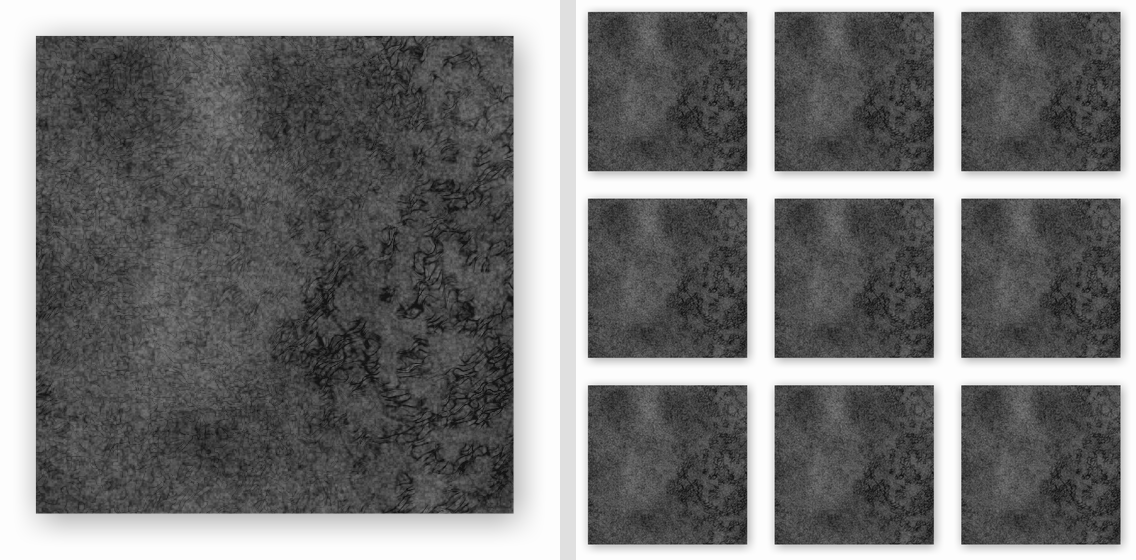
Left: one tile. Right: repeated 3 by 3.
Give the GLSL for this texture, as a three.js fragment shader.

```glsl
// Dark grey creased leather swatch with a soft drop shadow on a white ground.
varying vec2 vUv;

const float TAU = 6.2831853;
const vec2 SWATCH_MIN = vec2(0.064, 0.083);
const vec2 SWATCH_MAX = vec2(0.917, 0.936);
const vec2 SHADOW_SHIFT = vec2(0.008, -0.010);
const float SHADOW_BLUR = 0.055;
const float SHADOW_STRENGTH = 0.38;
const float EDGE_BLUR = 0.001;
const vec3 PAPER = vec3(0.993);
const vec3 LEATHER = vec3(0.322);

float hash(vec2 p, float seed) {
  vec3 h = fract(p.xyx * 0.1031 + seed * 0.1379);
  h += dot(h, h.yzx + 33.33);
  return fract((h.x + h.y) * h.z);
}

// Value noise that repeats after a whole number of cells.
float noise(vec2 uv, vec2 cells, float seed) {
  vec2 p = uv * cells;
  vec2 i = floor(p);
  vec2 f = p - i;
  f = f * f * f * (f * (f * 6.0 - 15.0) + 10.0);
  vec2 a = mod(i, cells);
  vec2 b = mod(i + 1.0, cells);
  return mix(mix(hash(a, seed), hash(vec2(b.x, a.y), seed), f.x),
             mix(hash(vec2(a.x, b.y), seed), hash(b, seed), f.x), f.y);
}

float fbm(vec2 uv, float cells, float seed) {
  float sum = 0.0;
  float weight = 0.5;
  for (int i = 0; i < 5; i++) {
    sum += weight * noise(uv, vec2(cells), seed + float(i));
    cells *= 2.0;
    weight *= 0.5;
  }
  return sum / 0.96875;
}

vec2 warp(vec2 uv, float cells, float amount, float seed) {
  vec2 offset = vec2(noise(uv, vec2(cells), seed), noise(uv, vec2(cells), seed + 1.0));
  return uv + amount * (offset - 0.5);
}

// Wraps a cell of a slanted grid: each turn in x also moves the rows by shear.
vec2 wrapSlanted(vec2 cell, vec2 cells, float shear) {
  float turn = floor(cell.x / cells.x);
  return vec2(cell.x - turn * cells.x, mod(cell.y + turn * shear, cells.y));
}

// Dark gaps between slanted pebbles, 1 in the middle of a gap.
float pebbleGaps(vec2 uv, vec2 cells, float shear, float width, float seed) {
  vec2 p = uv * cells - vec2(0.0, shear * uv.x);
  vec2 base = floor(p);
  float nearest = 8.0;
  float second = 8.0;
  for (int y = -1; y <= 1; y++) {
    for (int x = -1; x <= 1; x++) {
      vec2 cell = base + vec2(float(x), float(y));
      vec2 id = wrapSlanted(cell, cells, shear);
      vec2 site = cell + vec2(hash(id, seed), hash(id, seed + 5.0));
      float d = length(site - p);
      second = min(second, max(nearest, d));
      nearest = min(nearest, d);
    }
  }
  return 1.0 - smoothstep(0.0, width, second - nearest);
}

// A long fold that fades towards both ends.
float fold(vec2 p, vec2 a, vec2 b, float width) {
  vec2 ab = b - a;
  float t = clamp(dot(p - a, ab) / dot(ab, ab), 0.0, 1.0);
  float line = 1.0 - smoothstep(0.0, width, length(p - a - ab * t));
  return line * smoothstep(0.0, 0.12, t) * smoothstep(0.0, 0.25, 1.0 - t);
}

float leatherShade(vec2 uv) {
  vec2 bent = warp(warp(uv, 5.0, 0.07, 11.0), 48.0, 0.016, 14.0);

  // Coarse pebbles gather towards the right, fine stipple elsewhere.
  float patches = fbm(uv, 4.0, 21.0) - 0.5;
  float coarse = smoothstep(-0.5, 0.9, 0.6 * sin(TAU * (uv.x - 0.58)) + 2.2 * patches);
  float broken = smoothstep(0.25, 0.7, noise(uv, vec2(36.0), 31.0));
  float gaps = pebbleGaps(bent, vec2(40.0, 66.0), 38.0, 0.38, 41.0) * broken;
  float smallGaps = pebbleGaps(bent, vec2(74.0, 98.0), 34.0, 0.42, 51.0);
  float ridge = 1.0 - abs(2.0 * noise(bent, vec2(112.0), 61.0) - 1.0);
  float stipple = smoothstep(0.6, 1.0, ridge);

  // Worn clouds, thread-like grain and dust.
  float clouds = fbm(warp(uv, 6.0, 0.08, 71.0), 5.0, 74.0) - 0.5;
  float grain = noise(uv, vec2(180.0), 81.0) - 0.5;
  float dust = noise(uv, vec2(330.0), 84.0) - 0.5;
  float threads = noise(uv, vec2(50.0, 240.0), 87.0) + noise(uv, vec2(240.0, 50.0), 88.0) - 1.0;

  vec2 wavy = warp(uv, 22.0, 0.022, 91.0);
  float folds = fold(wavy, vec2(0.54, 0.54), vec2(0.71, 0.24), 0.006);
  folds += 0.7 * fold(wavy, vec2(0.67, 0.28), vec2(0.91, 0.09), 0.005);
  folds += 0.8 * fold(wavy, vec2(0.59, 0.24), vec2(0.67, 0.08), 0.005);

  float shade = 0.31 * clouds + 0.11 * grain + 0.09 * dust + 0.035 * threads;
  shade -= 0.17 * coarse * gaps + mix(0.055, 0.075, coarse) * smallGaps * broken;
  shade -= mix(0.075, 0.03, coarse) * stipple;
  return shade - 0.10 * min(folds, 1.0);
}

float softBox(vec2 p, vec2 low, vec2 high, float blur) {
  vec2 inside = smoothstep(-blur, blur, p - low) * smoothstep(-blur, blur, high - p);
  return inside.x * inside.y;
}

void main() {
  float shadow = softBox(vUv - SHADOW_SHIFT, SWATCH_MIN, SWATCH_MAX, SHADOW_BLUR);
  float swatch = softBox(vUv, SWATCH_MIN, SWATCH_MAX, EDGE_BLUR);
  vec3 ground = PAPER * (1.0 - SHADOW_STRENGTH * shadow);
  vec3 leather = clamp(LEATHER + leatherShade(vUv), 0.08, 0.5);
  gl_FragColor = vec4(mix(ground, leather, swatch), 1.0);
}
```
